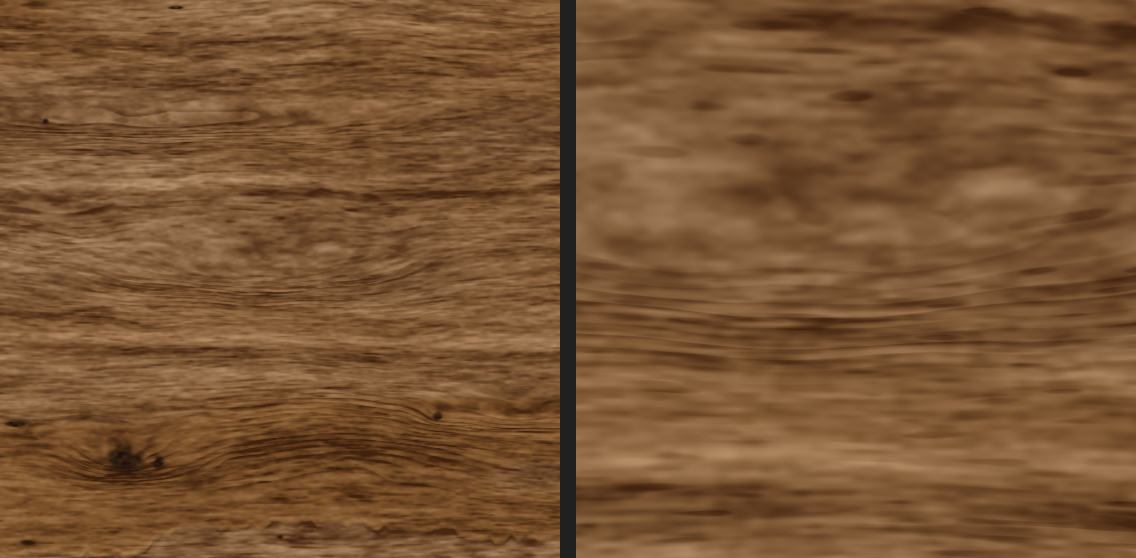
Left, the full canvas; right, a detail of the centre.
A Shadertoy shader for this texture:

```glsl
// Weathered oak board with horizontal grain, cathedral arches and dark knots.
// Bumps bend a height field whose contours are the growth rings; stretched
// noise adds fibres, and a tone ramp colours brown wood and an amber zone.

const vec3 BROWN_DARK  = vec3(0.28, 0.155, 0.07);
const vec3 BROWN_MID   = vec3(0.495, 0.352, 0.222);
const vec3 BROWN_LIGHT = vec3(0.69, 0.55, 0.42);
const vec3 AMBER_DARK  = vec3(0.25, 0.13, 0.05);
const vec3 AMBER_MID   = vec3(0.475, 0.312, 0.16);
const vec3 AMBER_LIGHT = vec3(0.64, 0.47, 0.30);
const vec3 KNOT_COLOR  = vec3(0.12, 0.065, 0.04);

const float RING_RATE = 72.0;
const float RING_DEPTH = 0.36;
const float FIBRE_CONTRAST = 0.36;
const float TONE_BIAS = 0.56;

// Grain bumps: centre, radius; and how far each one lifts the field
const int BUMPS = 7;
const vec4 BUMP[BUMPS] = vec4[](
    vec4(0.222, 0.175, 0.110, 0.050), vec4(0.930, 0.253, 0.190, 0.036),
    vec4(0.784, 0.253, 0.035, 0.020), vec4(0.460, 0.510, 0.270, 0.055),
    vec4(0.300, 0.775, 0.420, 0.030), vec4(0.600, 0.200, 0.240, 0.100),
    vec4(0.100, 0.590, 0.140, 0.050));
const float LIFT[BUMPS] = float[](0.065, 0.050, 0.016, 0.075, 0.058, -0.050, 0.035);

// Long bands: height, slope, half thickness, tone
const int BANDS = 8;
const vec4 BAND[BANDS] = vec4[](
    vec4(0.668,  0.020, 0.012,  0.36), vec4(0.402, -0.016, 0.011,  0.36),
    vec4(0.374, -0.010, 0.010, -0.26), vec4(0.645,  0.010, 0.008, -0.20),
    vec4(0.765,  0.020, 0.016, -0.15), vec4(0.840,  0.030, 0.020, -0.14),
    vec4(0.935,  0.010, 0.012,  0.20), vec4(0.100,  0.010, 0.018,  0.15));

// Knots and specks: centre, radius
const int KNOTS = 8;
const vec4 KNOT[KNOTS] = vec4[](
    vec4(0.222, 0.175, 0.038, 0.027), vec4(0.284, 0.172, 0.010, 0.014),
    vec4(0.784, 0.253, 0.009, 0.010), vec4(0.050, 0.027, 0.014, 0.005),
    vec4(0.502, 0.037, 0.008, 0.005), vec4(0.315, 0.986, 0.015, 0.003),
    vec4(0.030, 0.240, 0.022, 0.005), vec4(0.082, 0.784, 0.006, 0.006));

float hash(vec2 p) {
    vec3 q = fract(p.xyx * 0.1031);
    q += dot(q, q.yzx + 33.33);
    return fract((q.x + q.y) * q.z);
}

float rowNoise(float x, float row) {
    x += 37.0 * hash(vec2(row, 7.0));
    float cell = floor(x);
    return mix(hash(vec2(cell, row)), hash(vec2(cell + 1.0, row)),
               smoothstep(0.0, 1.0, x - cell));
}

// Centred value noise; each row is shifted so that no columns show
float noise(vec2 p) {
    float row = floor(p.y);
    return mix(rowNoise(p.x, row), rowNoise(p.x, row + 1.0),
               smoothstep(0.0, 1.0, p.y - row)) - 0.5;
}

vec3 ramp(vec3 dark, vec3 mid, vec3 light, float tone) {
    return tone < 0.5 ? mix(dark, mid, tone * 2.0) : mix(mid, light, tone * 2.0 - 1.0);
}

void mainImage(out vec4 fragColor, in vec2 fragCoord) {
    vec2 p = fragCoord / iResolution.y;

    // Height field bent around the knots and arches
    float wander = 0.022 * noise(p * vec2(3.0, 6.0)) + 0.007 * noise(p * vec2(11.0, 24.0));
    float lift = 0.0, arch = 0.0;
    for (int i = 0; i < BUMPS; i++) {
        vec2 q = (p - BUMP[i].xy) / BUMP[i].zw;
        float bump = exp(-dot(q, q));
        lift += LIFT[i] * bump;
        arch = max(arch, bump);
    }
    float field = p.y + wander + lift;
    vec2 grain = vec2(p.x, p.y + wander + 0.5 * lift);

    // Broad figure and fine fibres
    float tone = TONE_BIAS;
    tone += 0.30 * noise(vec2(p.x * 1.6, field * 16.0) + 5.0);
    tone += 0.32 * noise(vec2(p.x * 3.5, field * 55.0) + 11.0);
    tone += FIBRE_CONTRAST * noise(grain * vec2(15.0, 125.0) + 23.0);
    tone += FIBRE_CONTRAST * noise(grain * vec2(42.0, 250.0) + 41.0);
    tone += 0.16 * noise(p * vec2(110.0, 210.0) + 61.0);
    tone -= 0.22 * smoothstep(0.18, 0.42, noise(grain * vec2(26.0, 170.0) + 83.0));

    // Growth rings, clearest inside the arches
    float phase = field * RING_RATE + 0.9 * noise(p * vec2(14.0, 40.0) + 3.0);
    float ring = fract(phase);
    float line = smoothstep(0.3, 0.85, ring) * (1.0 - smoothstep(0.85, 1.0, ring));
    float ringWeight = 0.25 + 0.75 * hash(vec2(floor(phase), 19.0));
    tone -= RING_DEPTH * line * ringWeight * (0.15 + 0.85 * smoothstep(0.1, 0.6, arch));

    // Pale and dark bands, broken along their length
    for (int i = 0; i < BANDS; i++) {
        float d = (p.y + wander * 0.5 - BAND[i].x - BAND[i].y * p.x) / BAND[i].z;
        float strength = 0.85 + 0.9 * noise(vec2(p.x * 4.0, float(i) * 3.0));
        tone += BAND[i].w * strength * exp(-d * d);
    }

    // Amber zone with a grey patch, and a stained upper corner
    float amberTop = 0.243 + 0.042 * smoothstep(0.25, 0.55, p.x) + 0.02 * noise(vec2(p.x * 7.0, 2.0));
    float amber = 1.0 - smoothstep(-0.012, 0.010, p.y - amberTop);
    vec2 patchPos = (p - vec2(0.96, 0.145)) / vec2(0.10, 0.032);
    float greyPatch = 1.0 - smoothstep(0.7, 1.1, length(patchPos) + 0.5 * noise(p * vec2(25.0, 90.0)));
    amber *= 1.0 - 0.8 * greyPatch;
    float corner = smoothstep(0.23, 0.05, p.x + 0.1 * noise(p * 15.0)) * smoothstep(0.90, 0.96, p.y);
    tone -= 0.14 * corner;
    amber = max(amber, 0.8 * corner);
    amber = max(amber, 0.35 + 0.9 * noise(vec2(p.x * 2.5, field * 12.0) + 71.0));

    // Ragged strip along the bottom with a dark rim
    float edge = mix(0.008, 0.053, smoothstep(0.24, 0.33, p.x)) - 0.018 * smoothstep(0.80, 0.86, p.x)
               + 0.016 * noise(vec2(p.x * 14.0, 9.0)) + 0.012 * noise(vec2(p.x * 75.0, 13.0));
    float below = edge - p.y;
    float strip = smoothstep(-0.002, 0.003, below);
    amber *= 1.0 - 0.9 * strip;
    tone += strip * (0.45 * noise(p * vec2(35.0, 70.0) + 29.0) - 0.06);
    tone -= 0.28 * exp(-pow((below - 0.004) / 0.004, 2.0)) * (0.6 + noise(vec2(p.x * 20.0, 4.0)));
    tone += 0.16 * exp(-pow((below + 0.006) / 0.005, 2.0));

    // Knots with soft halos and mottled cores
    float core = 0.0;
    for (int i = 0; i < KNOTS; i++) {
        float d = length((p - KNOT[i].xy) / KNOT[i].zw) + 0.6 * noise(p * vec2(70.0, 90.0));
        tone -= 0.22 * exp(-0.5 * d * d);
        core = max(core, 1.0 - smoothstep(0.3, 1.25, d));
    }
    core *= 0.82 + 0.5 * noise(p * vec2(120.0, 160.0) + 17.0);

    tone = clamp(tone, 0.0, 1.1);
    vec3 color = mix(ramp(BROWN_DARK, BROWN_MID, BROWN_LIGHT, tone),
                     ramp(AMBER_DARK, AMBER_MID, AMBER_LIGHT, tone), clamp(amber, 0.0, 1.0));
    color = mix(color, KNOT_COLOR, clamp(core, 0.0, 1.0));
    fragColor = vec4(color, 1.0);
}
```
